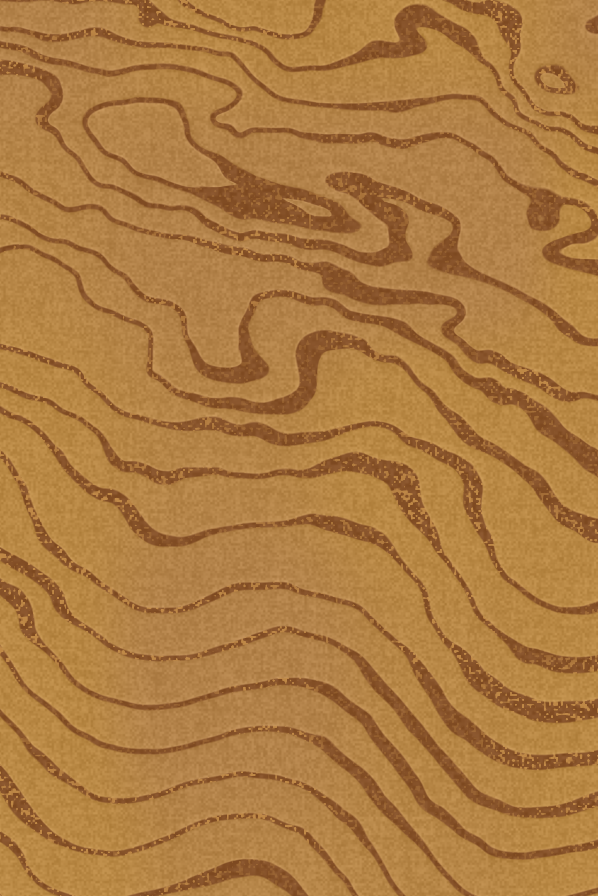
This texture is drawn by a WebGL 1 fragment shader. Its source:

```glsl
precision highp float;
uniform vec2 u_resolution;

#define LINES 17.0        // grain lines per canvas height
#define SLOPE 0.40        // fall of the lines to the right
#define SWELL 0.055       // height of the broad waves
#define CALM 0.35         // distortion at the bottom
#define WILD 2.5          // distortion at the top
#define MIN_HALF 0.0023   // half width of the thinnest line
#define SPREAD 0.15       // extra width where the field is flat
#define GRAIN 0.075       // strength of the cloth grain
#define GOLD vec3(0.725, 0.535, 0.268)
#define TAN vec3(0.700, 0.510, 0.288)
#define BROWN vec3(0.515, 0.310, 0.150)
#define GLINT vec3(0.790, 0.575, 0.300)

float hash(vec2 p) {
  vec3 q = fract(vec3(p.xyx) * 0.1031);
  q += dot(q, q.yzx + 33.33);
  return fract((q.x + q.y) * q.z);
}

float noise(vec2 p) {
  vec2 i = floor(p), f = fract(p);
  f = f * f * f * (f * (f * 6.0 - 15.0) + 10.0);
  float low = mix(hash(i), hash(i + vec2(1.0, 0.0)), f.x);
  float high = mix(hash(i + vec2(0.0, 1.0)), hash(i + vec2(1.0, 1.0)), f.x);
  return mix(low, high, f.y);
}

// Height field whose level curves are the grain lines
float grainField(vec2 p) {
  float turbulence = smoothstep(0.15, 0.95, p.y);
  vec2 q = p;
  // Sideways teeth and a fine wobble
  q.x += mix(0.015, 0.09, turbulence) * (noise(p * vec2(8.0, 21.0) + 7.0) - 0.5);
  q += mix(0.004, 0.009, turbulence) * (noise(p * 38.0 + 3.0) - 0.5);
  float wave = sin(13.6 * q.x - 3.0 * q.y + 0.6);
  float height = q.y + mix(SLOPE, 0.25, turbulence) * q.x
               + SWELL * (1.0 - 0.6 * turbulence) * wave;
  // Knots, stretched along the flow
  vec2 along = vec2(0.9 * q.x - 0.43 * q.y, 0.43 * q.x + 0.9 * q.y);
  float knots = noise(along * vec2(5.0, 11.0) + 19.0) - 0.5;
  knots += 0.3 * (noise(along * vec2(11.0, 23.0) + 41.0) - 0.5);
  return LINES * height + mix(CALM, WILD, turbulence) * knots;
}

// Signed distance to the nearest line in x, side of the line in y
vec2 lineDistance(vec2 p) {
  const float STEP = 0.0015;
  float level = grainField(p);
  vec2 slope = vec2(grainField(p + vec2(STEP, 0.0)),
                    grainField(p + vec2(0.0, STEP))) - level;
  float steepness = max(length(slope) / STEP, 4.0);
  float offset = fract(level) - 0.5;
  float swelling = SPREAD * smoothstep(0.3, 0.95, noise(p * vec2(7.0, 9.0) + 61.0));
  float halfWidth = MIN_HALF + (0.012 + swelling) / steepness;
  return vec2(abs(offset) / steepness - halfWidth, sign(offset));
}

// Ground cloth with fine grain and faint threads
vec3 cloth(vec2 p) {
  vec3 color = mix(TAN, GOLD, smoothstep(0.2, 0.65, noise(p * 4.0 + 5.0)));
  float grain = noise(p * 390.0) - 0.5;
  float threads = noise(p * vec2(260.0, 24.0)) + noise(p * vec2(30.0, 300.0)) - 1.0;
  return color + GRAIN * grain + 0.02 * threads;
}

// Sunken brown pile with metallic specks
vec3 pile(vec2 p) {
  float zone = mix(0.25, 0.85, smoothstep(0.3, 0.7, noise(p * 10.0 + 83.0)));
  float specks = smoothstep(0.55, 0.85, noise(p * 370.0 + 29.0));
  vec3 color = BROWN + 0.07 * (noise(p * 240.0 + 11.0) - 0.4);
  return mix(color, GLINT, specks * zone);
}

void main() {
  vec2 p = gl_FragCoord.xy / u_resolution.y;
  vec2 line = lineDistance(p);
  float blur = 0.0005 + 0.7 / u_resolution.y;
  float inside = 1.0 - smoothstep(-blur, blur, line.x);

  // Raised pale rim on the upper side, soft shade on the lower side
  float rim = exp(-max(line.x, 0.0) / 0.0022);
  vec3 color = cloth(p) + rim * mix(-0.03, 0.06, step(0.0, line.y));
  color = mix(color, pile(p), inside);
  gl_FragColor = vec4(clamp(color, 0.0, 1.0), 1.0);
}
```
